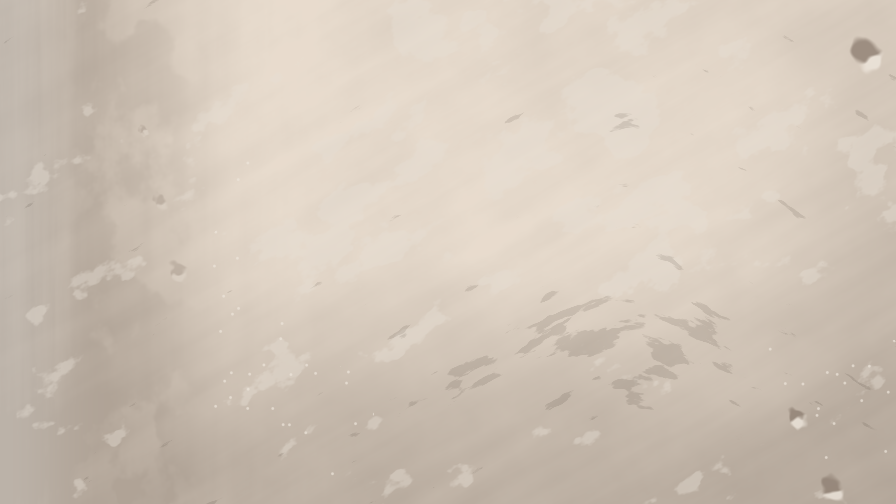
Reproduce this texture procedurally as a Shadertoy shader.

```glsl
// Weathered beige plaster: a warm glow fading to darker left and lower edges.
// Layered value noise gives mottling, trowel streaks and scraped flakes;
// loops and hashed cells add chipped pits and tiny pale specks.

const vec3 DARK_PLASTER = vec3(0.69, 0.64, 0.59);
const vec3 LIGHT_PLASTER = vec3(0.898, 0.85, 0.795);
const vec3 COOL_FILM = vec3(0.79, 0.77, 0.745);
const vec3 CHALK = vec3(0.90, 0.87, 0.83);
const vec3 PIT_SHADOW = vec3(0.56, 0.50, 0.45);
const vec3 PIT_LIGHT = vec3(0.93, 0.90, 0.86);

float hash(vec2 p) {
    return fract(sin(dot(p, vec2(127.1, 311.7))) * 43758.5453);
}

float noise(vec2 p) {
    vec2 i = floor(p), f = fract(p);
    f = f * f * (3.0 - 2.0 * f);
    return mix(mix(hash(i), hash(i + vec2(1, 0)), f.x),
               mix(hash(i + vec2(0, 1)), hash(i + vec2(1, 1)), f.x), f.y);
}

float fbm(vec2 p) {
    float sum = 0.0, amp = 0.516;
    for (int i = 0; i < 5; i++) {
        sum += amp * noise(p);
        p = mat2(1.6, 1.2, -1.2, 1.6) * p + 7.3;
        amp *= 0.5;
    }
    return sum;
}

// Soft elliptical mask
float blob(vec2 p, vec2 centre, vec2 radius) {
    vec2 d = (p - centre) / radius;
    return exp(-dot(d, d));
}

float segmentDistance(vec2 p, vec2 a, vec2 b) {
    vec2 d = b - a;
    return length(p - a - d * clamp(dot(p - a, d) / dot(d, d), 0.0, 1.0));
}

// Large-scale brightness, 0 dark to 1 light
float glow(vec2 q) {
    float left = 0.72 * smoothstep(0.33, 0.04, q.x);
    float low = 0.72 * smoothstep(0.62, 0.0, q.y);
    float right = 0.58 * smoothstep(0.72, 1.02, q.x) * (1.1 - 0.7 * q.y);
    return (1.0 - left) * (1.0 - low) * (1.0 - right);
}

// Irregular pit: shaded hollow above a pale broken lip
vec3 chip(vec3 col, vec2 p, vec2 centre, float size, float strength, float px) {
    vec2 d = (p - centre) / size;
    float soft = 0.12 + px / size;
    float wobble = 0.6 * (noise(d * 1.8 + centre * 31.0) - 0.5);
    float body = length(vec2(d.x + 0.3 * d.y, d.y * 0.85)) - 0.75 - wobble;
    float mask = smoothstep(soft, -soft, body);
    float lip = smoothstep(-soft, soft, 0.5 * d.x - d.y - 0.15 + wobble);
    return mix(col, mix(PIT_SHADOW, PIT_LIGHT, lip), mask * strength);
}

// Tiny round dots in randomly filled cells
float specks(vec2 p, float cells, float density, float px) {
    vec2 id = floor(p * cells);
    vec2 offset = 0.25 + 0.5 * vec2(hash(id + 3.1), hash(id + 8.7));
    float d = length(fract(p * cells) - offset) / cells;
    return step(1.0 - density, hash(id)) * smoothstep(0.0022 + px, 0.0012, d);
}

void mainImage(out vec4 fragColor, in vec2 fragCoord) {
    vec2 p = fragCoord / iResolution.y;
    vec2 q = fragCoord / iResolution.xy;
    float px = 1.0 / iResolution.y;

    // Broad light with cloudy mottling
    float tone = glow(q) + 0.30 * (fbm(p * 4.0) - 0.5);
    tone += 0.10 * (fbm(p * 14.0 + 20.0) - 0.5);

    // Blotchy band beside vertically brushed plaster
    float band = smoothstep(0.06, 0.10, q.x) * smoothstep(0.26, 0.16, q.x);
    tone -= 0.16 * band * smoothstep(0.44, 0.58, fbm(p * vec2(11.0, 9.0) + 4.0));
    float brushed = smoothstep(0.13, 0.03, q.x) + 0.3 * smoothstep(0.5, 0.2, q.x);
    tone += 0.28 * brushed * (fbm(p * vec2(45.0, 1.8)) - 0.5);

    // Slanted trowel strokes
    vec2 slant = mat2(0.87, -0.5, 0.5, 0.87) * p;
    tone += 0.20 * (fbm(slant * vec2(2.5, 26.0)) - 0.5);
    vec3 col = mix(DARK_PLASTER, LIGHT_PLASTER, clamp(tone, 0.0, 1.05));
    col = mix(col, COOL_FILM, 0.45 * smoothstep(0.12, 0.0, q.x));

    // Pale scraped patches along a descending diagonal
    float scrape = exp(-5.0 * segmentDistance(p, vec2(0.95, 0.97), vec2(1.50, 0.50)));
    scrape = max(scrape, 0.8 * blob(p, vec2(0.75, 0.62), vec2(0.30, 0.25)));
    float patches = fbm(slant * vec2(11.0, 17.0) + 13.0) - mix(0.72, 0.47, scrape);
    col = mix(col, CHALK, 0.42 * smoothstep(-0.01, 0.06, patches));

    // Darker flakes following an arched ridge
    float across = p.x - 1.25;
    vec2 ridge = vec2(across * 13.0, (p.y + 0.5 * sqrt(across * across + 0.004)) * 36.0);
    float worn = blob(p, vec2(1.20, 0.33), vec2(0.36, 0.13));
    float flakes = fbm(ridge + 2.0) - mix(0.80, 0.49, worn);
    col = mix(col, col * vec3(0.91, 0.905, 0.90), smoothstep(0.0, 0.05, flakes));

    // Clustered pale specks
    float dust = blob(p, vec2(0.46, 0.40), vec2(0.08, 0.16))
               + blob(p, vec2(1.70, 0.22), vec2(0.13, 0.10))
               + blob(p, vec2(0.62, 0.20), vec2(0.10, 0.08));
    col = mix(col, PIT_LIGHT, 0.7 * specks(p, 60.0, 0.13 * dust, px));

    // Pits stepping down both sides, smaller and fainter on the left
    for (int i = 0; i < 6; i++) {
        float n = float(i), onLeft = mod(n, 2.0);
        float x = mix(0.97 - 0.02 * n, 0.21 - 0.01 * n, onLeft);
        vec2 centre = vec2(x * iResolution.x * px, fract(0.89 + 0.57 * n));
        float size = (0.036 - 0.004 * n) * mix(1.0, 0.65, onLeft);
        col = chip(col, p, centre, size, mix(0.8, 0.3, onLeft), px);
    }

    fragColor = vec4(col, 1.0);
}
```
